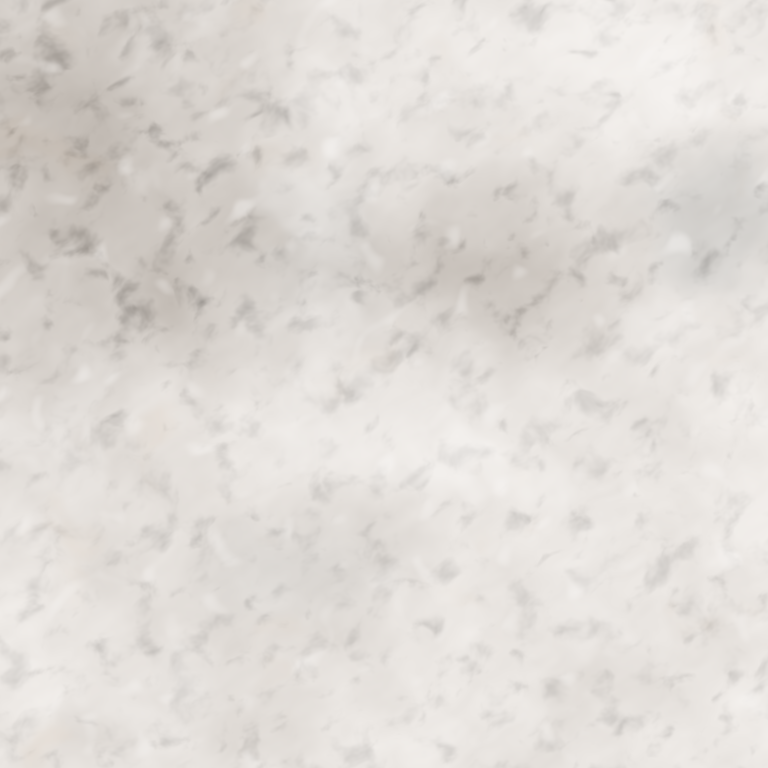
Reproduce this texture procedurally as a WebGL 1 fragment shader.

```glsl
precision highp float;
// Pale polished marble: soft warm clouds, grey smudged veins and white flecks.
uniform vec2 u_resolution;

vec2 gradientAt(vec2 cell) {
  float h = fract(sin(dot(cell, vec2(127.1, 311.7))) * 43758.55);
  return vec2(cos(h * 6.2832), sin(h * 6.2832));
}

// Gradient noise, roughly -0.7 to 0.7.
float noise(vec2 p) {
  vec2 i = floor(p), f = p - i;
  vec2 u = f * f * f * (f * (f * 6.0 - 15.0) + 10.0);
  float a = dot(gradientAt(i), f);
  float b = dot(gradientAt(i + vec2(1, 0)), f - vec2(1, 0));
  float c = dot(gradientAt(i + vec2(0, 1)), f - vec2(0, 1));
  float d = dot(gradientAt(i + vec2(1, 1)), f - vec2(1, 1));
  return mix(mix(a, b, u.x), mix(c, d, u.x), u.y);
}

float fbm(vec2 p) {
  float sum = 0.0, amp = 1.0;
  for (int i = 0; i < 4; i++) {
    sum += amp * noise(p);
    p = mat2(1.6, 1.2, -1.2, 1.6) * p + 17.3;
    amp *= 0.5;
  }
  return sum;
}

float cloud(vec2 p, vec2 center, vec2 radius) {
  vec2 d = (p - center) / radius;
  return exp(-dot(d, d));
}

void main() {
  vec2 p = gl_FragCoord.xy / u_resolution.y;
  vec2 drift = vec2(fbm(p * 5.0 + 3.1), fbm(p * 5.0 + 41.7));
  vec2 curl = vec2(noise(p * 24.0 + 8.3), noise(p * 24.0 + 63.9));
  vec2 soft = p + 0.06 * drift + 0.012 * curl;
  vec2 q = p + 0.010 * drift + 0.009 * curl;

  // Broad clouds: warm on the left and right of centre, cool between.
  float warm = 0.66 * cloud(soft, vec2(0.08, 0.80), vec2(0.22, 0.31))
             + 0.62 * cloud(soft, vec2(0.66, 0.64), vec2(0.13, 0.12))
             + 0.32 * cloud(soft, vec2(0.23, 0.60), vec2(0.06, 0.06))
             + 0.25 * cloud(soft, vec2(0.33, 0.02), vec2(0.09, 0.08));
  float cool = 0.50 * cloud(soft, vec2(0.94, 0.71), vec2(0.11, 0.10))
             + 0.30 * cloud(soft, vec2(0.40, 0.68), vec2(0.18, 0.19))
             + 0.24 * cloud(soft, vec2(0.40, 0.26), vec2(0.20, 0.11));
  float glow = cloud(soft, vec2(0.88, 0.92), vec2(0.30, 0.16))
             + cloud(soft, vec2(0.52, 0.46), vec2(0.16, 0.10));
  float shade = 0.12 + warm + cool - 0.11 * glow
              + 0.17 * fbm(soft * 3.4 + 11.0) + 0.13 * fbm(q * 11.0 + 5.0);
  shade = max(shade, 0.0);
  vec3 color = mix(vec3(0.945, 0.931, 0.917), vec3(0.73, 0.70, 0.67), shade);
  color += vec3(-0.012, 0.0, 0.008) * smoothstep(0.1, 0.4, cool - 0.5 * warm);

  // Slanted grain shared by the streaks and the smudges.
  vec2 slant = mat2(0.8, -0.6, 0.6, 0.8) * q;
  color += 0.012 * noise(slant * vec2(22.0, 60.0));

  // Soft smudges, denser inside the clouds, with small dark cores.
  float density = 0.50 + 0.6 * smoothstep(0.1, 0.6, warm + cool);
  float body = fbm(slant * vec2(17.0, 21.0) + 27.0);
  float smudge = smoothstep(0.05, 0.95, body) * density;
  float ridge = 1.0 - smoothstep(0.0, 0.25, abs(noise(slant * vec2(15.0, 29.0) + 51.0)));
  float patches = smoothstep(0.10, 0.75, fbm(slant * vec2(22.0, 26.0) + 77.0));
  float core = ridge * patches * density;
  vec3 stain = mix(vec3(0.50, 0.49, 0.48), vec3(0.54, 0.49, 0.44), clamp(warm, 0.0, 1.0) * 0.7);
  color = mix(color, stain, clamp(0.52 * smudge + 0.42 * core, 0.0, 0.72));

  // Faint beige tint in rare places.
  float beige = smoothstep(0.35, 0.9, fbm(soft * 7.0 + 91.0));
  color -= beige * vec3(0.005, 0.016, 0.028);

  // Milky blooms and small bright flecks.
  float bloom = smoothstep(0.05, 0.7, fbm(soft * 6.0 + 133.0));
  float fleck = smoothstep(0.28, 0.62, noise(slant * vec2(21.0, 27.0) + 149.0));
  color = mix(color, vec3(0.972, 0.964, 0.957), 0.32 * bloom + 0.42 * fleck + 0.18 * min(glow, 1.0));

  gl_FragColor = vec4(clamp(color, 0.0, 1.0), 1.0);
}
```
